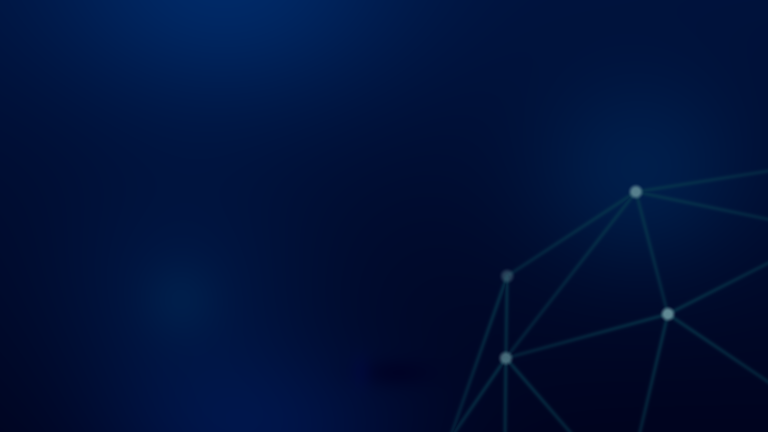
Give the GLSL for this background, as a WebGL 1 fragment shader.

```glsl
precision highp float;

uniform vec2 u_resolution;

// Backdrop colours
const vec3 BASE_LOW = vec3(0.0, 0.014, 0.120);
const vec3 BASE_HIGH = vec3(0.0, 0.070, 0.232);
const vec3 TOP_GLOW = vec3(0.0, 0.092, 0.170);
const vec3 LEFT_GLOW = vec3(0.0, 0.050, 0.095);
const vec3 LEFT_CORE = vec3(0.0, 0.032, 0.030);
const vec3 BOTTOM_GLOW = vec3(0.0, 0.058, 0.150);
const vec3 RIGHT_GLOW = vec3(0.0, 0.070, 0.105);
const vec3 SMUDGE_COLOR = vec3(0.0, 0.004, 0.140);
const vec3 SMUDGE_RIM = vec3(0.0, 0.0, 0.035);

// Network colours and sizes, in canvas heights
const vec3 LINK_COLOR = vec3(0.03, 0.23, 0.30);
const vec3 NODE_COLOR = vec3(0.40, 0.56, 0.60);
const float LINK_WIDTH = 0.0055;
const float LINK_OPACITY = 0.58;
const float NODE_RADIUS = 0.0135;
const float NODE_SOFTNESS = 0.007;

// Network nodes
const vec2 NODE_TOP = vec2(1.472, 0.556);
const vec2 NODE_LEFT = vec2(1.174, 0.361);
const vec2 NODE_LOW = vec2(1.171, 0.171);
const vec2 NODE_RIGHT = vec2(1.546, 0.273);

// Gaussian falloff with separate horizontal and vertical radii
float glow(vec2 p, vec2 center, vec2 radius) {
  vec2 d = (p - center) / radius;
  return exp(-dot(d, d));
}

float segmentDistance(vec2 p, vec2 a, vec2 b) {
  vec2 ab = b - a;
  float t = clamp(dot(p - a, ab) / dot(ab, ab), 0.0, 1.0);
  return length(p - a - ab * t);
}

// Soft line, dimming slightly away from its first end
float link(vec2 p, vec2 a, vec2 b) {
  float d = segmentDistance(p, a, b) / LINK_WIDTH;
  float fade = mix(1.0, 0.72, smoothstep(0.0, 0.35, distance(p, a)));
  return exp(-d * d) * fade;
}

float node(vec2 p, vec2 center) {
  float d = distance(p, center);
  return 1.0 - smoothstep(NODE_RADIUS - NODE_SOFTNESS,
                          NODE_RADIUS + NODE_SOFTNESS, d);
}

vec3 backdrop(vec2 p) {
  vec3 color = mix(BASE_LOW, BASE_HIGH, clamp(p.y, 0.0, 1.0));
  color += TOP_GLOW * glow(p, vec2(0.52, 1.03), vec2(0.42, 0.30));
  color += LEFT_GLOW * glow(p, vec2(0.42, 0.31), vec2(0.32, 0.30));
  color += LEFT_CORE * glow(p, vec2(0.417, 0.306), vec2(0.09));
  color += BOTTOM_GLOW * glow(p, vec2(0.60, -0.03), vec2(0.36, 0.22));
  color += RIGHT_GLOW * glow(p, vec2(1.48, 0.59), vec2(0.25, 0.23));

  // Dark smudge with a faint blue rim
  float smudge = glow(p, vec2(0.92, 0.137), vec2(0.085, 0.033));
  color = mix(color, SMUDGE_COLOR, 0.75 * smudge);
  color += SMUDGE_RIM * glow(p, vec2(0.835, 0.139), vec2(0.025, 0.04));
  return color;
}

float links(vec2 p) {
  float m = link(p, NODE_TOP, NODE_LEFT);
  m = max(m, link(p, NODE_TOP, NODE_LOW));
  m = max(m, link(p, NODE_TOP, NODE_RIGHT));
  m = max(m, link(p, NODE_RIGHT, NODE_LOW));
  m = max(m, link(p, NODE_LEFT, NODE_LOW));

  // Links that leave through the right edge
  m = max(m, link(p, NODE_TOP, vec2(1.79, 0.606)));
  m = max(m, link(p, NODE_TOP, vec2(1.79, 0.490)));
  m = max(m, link(p, NODE_RIGHT, vec2(1.79, 0.397)));
  m = max(m, link(p, NODE_RIGHT, vec2(1.79, 0.108)));

  // Links that leave through the bottom edge
  m = max(m, link(p, NODE_RIGHT, vec2(1.479, -0.01)));
  m = max(m, link(p, NODE_LEFT, vec2(1.043, -0.01)));
  m = max(m, link(p, NODE_LOW, vec2(1.046, -0.01)));
  m = max(m, link(p, NODE_LOW, vec2(1.169, -0.01)));
  m = max(m, link(p, NODE_LOW, vec2(1.328, -0.01)));
  return m;
}

float nodes(vec2 p) {
  float m = 0.85 * node(p, NODE_TOP);
  m = max(m, 0.38 * node(p, NODE_LEFT));
  m = max(m, 0.68 * node(p, NODE_LOW));
  return max(m, 0.95 * node(p, NODE_RIGHT));
}

void main() {
  vec2 p = gl_FragCoord.xy / u_resolution.y;
  vec3 color = backdrop(p);
  color = mix(color, LINK_COLOR, LINK_OPACITY * links(p));
  color = mix(color, NODE_COLOR, nodes(p));
  gl_FragColor = vec4(color, 1.0);
}
```
